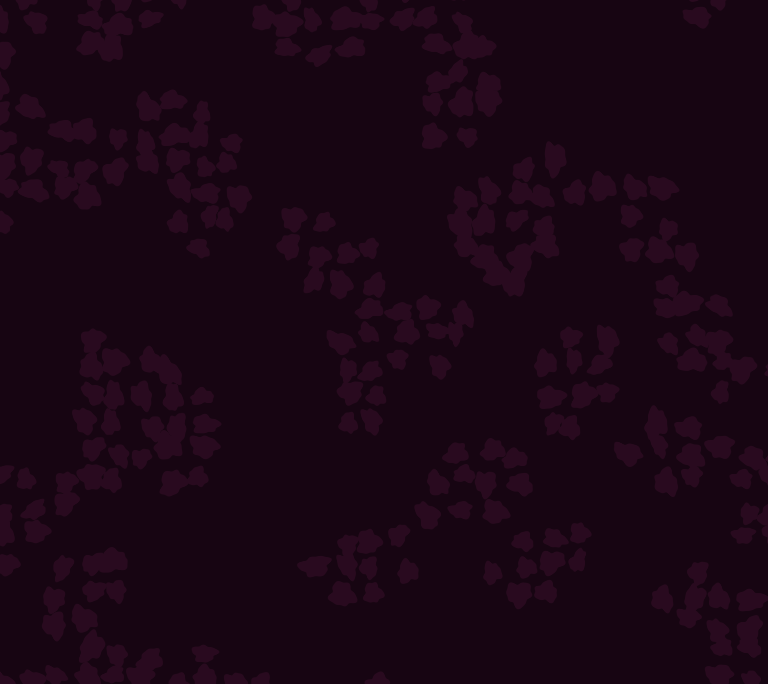
Write a Shadertoy shader that draws this pattern.

```glsl
// Dark plum ground strewn with loose clumps of small ragged leaf flecks.

vec2 hash2(vec2 p) {
    vec3 q = fract(p.xyx * vec3(0.1031, 0.1030, 0.0973));
    q += dot(q, q.yzx + 33.33);
    return fract((q.xx + q.yz) * q.zy);
}

mat2 rotation(float a) {
    return mat2(cos(a), sin(a), -sin(a), cos(a));
}

// True where a point lies inside one of the scattered oval clumps
bool insideClump(vec2 p) {
    p /= 0.17;
    vec2 cell = floor(p);
    for (int y = -1; y <= 1; y++)
    for (int x = -1; x <= 1; x++) {
        vec2 id = cell + vec2(x, y);
        vec2 traits = hash2(id + 71.0);
        vec2 d = p - id - 0.5 - 0.7 * (hash2(id + 19.0) - 0.5);
        d = rotation(6.283 * traits.x) * d / vec2(0.53, 0.34);
        if (traits.y < 0.8 && dot(d, d) < 1.0) return true;
    }
    return false;
}

// Approximate distance to a lobed fleck with a wavering outline
float fleckDistance(vec2 d, vec2 id) {
    vec2 shape = hash2(id + 137.0);
    vec2 phase = 6.283 * hash2(id + 211.0);
    float stretch = mix(1.0, 1.25, shape.y);
    d = rotation(phase.x) * d * vec2(1.0 / stretch, stretch);
    float a = atan(d.y, d.x);
    float outline = 1.0 + 0.13 * sin(3.0 * a + phase.y)
                        + 0.09 * sin(5.0 * a + phase.x)
                        + 0.05 * sin(8.0 * a + phase.x + phase.y);
    return length(d) - mix(0.0135, 0.0195, shape.x) * outline;
}

void mainImage(out vec4 fragColor, in vec2 fragCoord) {
    vec2 uv = fragCoord / iResolution.y + 3.0;
    float spacing = 0.042;
    vec2 cell = floor(uv / spacing);
    float nearest = 1.0;

    // Jittered flecks, kept only where their centres fall in a clump
    for (int y = -1; y <= 1; y++)
    for (int x = -1; x <= 1; x++) {
        vec2 id = cell + vec2(x, y);
        vec2 centre = spacing * (id + 0.5 + 0.5 * (hash2(id) - 0.5));
        if (insideClump(centre))
            nearest = min(nearest, fleckDistance(uv - centre, id));
    }

    // Flat two-tone colouring with a one-pixel soft edge
    float edge = 0.7 / iResolution.y;
    float cover = 1.0 - smoothstep(-edge, edge, nearest);
    vec3 ground = vec3(0.09, 0.02, 0.07);
    vec3 leaf = vec3(0.16, 0.04, 0.12);
    fragColor = vec4(mix(ground, leaf, cover), 1.0);
}
```
